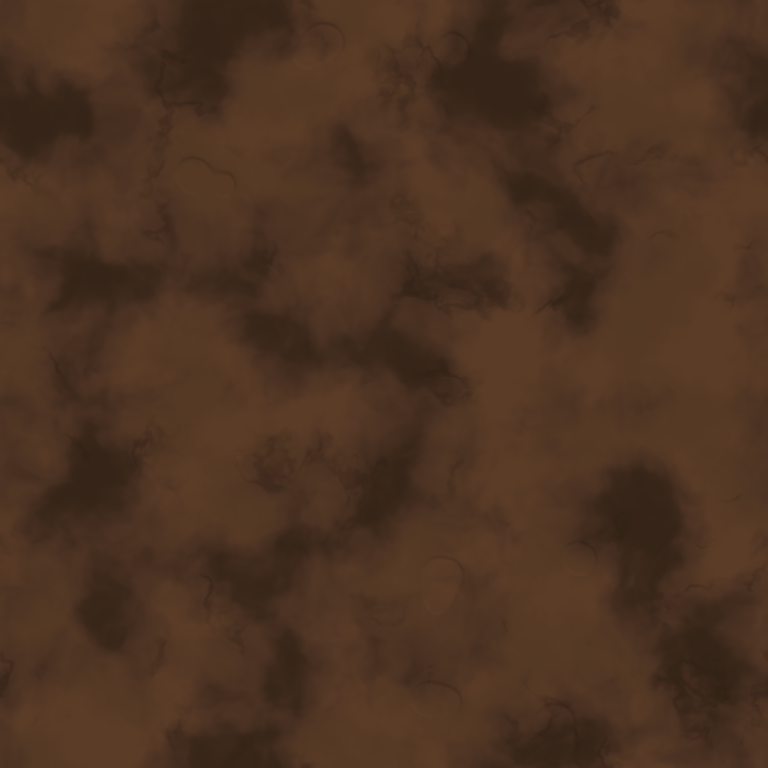
This texture is drawn by a WebGL 1 fragment shader. Its source:

```glsl
precision highp float;
// Seamless dark brown stained leather: soft sooty clouds, fine wisps and faint droplet rims.

uniform vec2 u_resolution;

#define LIGHT_BROWN vec3(0.358, 0.237, 0.153)
#define OLIVE_BROWN vec3(0.332, 0.224, 0.142)
#define RED_BROWN vec3(0.297, 0.196, 0.137)
#define SOOT vec3(0.208, 0.143, 0.092)
#define CLOUD_REPEATS 5.0
#define CLOUD_WARP 0.028
#define CLOUD_RANGE vec2(-0.44, 0.74)
#define WISP_STRENGTH 0.15
#define DROP_CELLS 6.0
#define DROP_CHANCE 0.24
#define DROP_STRENGTH 0.12

vec2 hash2(vec2 cell, float seed) {
  vec2 q = vec2(dot(cell, vec2(127.1, 311.7)), dot(cell, vec2(269.5, 183.3)));
  return fract(sin(q + seed * 17.13) * 43758.55);
}

vec2 wrapCell(vec2 cell, float period) {
  return floor(mod(cell + 0.5, period));
}

float cornerSlope(vec2 cell, vec2 offset, float period, float seed) {
  float angle = 6.28319 * hash2(wrapCell(cell, period), seed).x;
  return dot(vec2(cos(angle), sin(angle)), offset);
}

// Gradient noise that wraps after a whole number of cells.
float gradientNoise(vec2 p, float period, float seed) {
  vec2 cell = floor(p);
  vec2 f = p - cell;
  vec2 w = f * f * f * (f * (f * 6.0 - 15.0) + 10.0);
  vec2 e = vec2(1.0, 0.0);
  float bottom = mix(cornerSlope(cell, f, period, seed),
                     cornerSlope(cell + e.xy, f - e.xy, period, seed), w.x);
  float top = mix(cornerSlope(cell + e.yx, f - e.yx, period, seed),
                  cornerSlope(cell + e.xx, f - e.xx, period, seed), w.x);
  return mix(bottom, top, w.y);
}

float fbm(vec2 uv, float period, float seed) {
  float sum = 0.0;
  float amplitude = 1.05;
  for (int i = 0; i < 5; i++) {
    sum += amplitude * gradientNoise(uv * period, period, seed + float(i));
    amplitude *= 0.52;
    period *= 2.0;
  }
  return sum;
}

float smoothMin(float a, float b, float k) {
  float h = max(k - abs(a - b), 0.0) / k;
  return min(a, b) - 0.25 * h * h * k;
}

// Distance to scattered two-lobed droplets, in canvas units.
float dropDistance(vec2 uv) {
  vec2 p = uv * DROP_CELLS;
  vec2 home = floor(p);
  float d = 1.0;
  for (int y = -1; y <= 1; y++) {
    for (int x = -1; x <= 1; x++) {
      vec2 cell = home + vec2(float(x), float(y));
      vec2 id = wrapCell(cell, DROP_CELLS);
      vec2 traits = hash2(id, 31.0);
      if (traits.x < DROP_CHANCE) {
        vec2 center = cell + 0.3 + 0.4 * hash2(id, 32.0);
        vec2 lobe = center + 0.5 * (hash2(id, 33.0) - 0.5);
        float radius = mix(0.1, 0.19, traits.y);
        d = smoothMin(d, length(p - center) - radius, 0.16);
        d = smoothMin(d, length(p - lobe) - radius * 0.65, 0.16);
      }
    }
  }
  return d / DROP_CELLS;
}

// Embossed rim with a soft shadow outside it.
float dropShade(vec2 uv) {
  vec2 lightStep = vec2(-0.0015, -0.0025);
  float d = dropDistance(uv);
  float slope = (dropDistance(uv + lightStep) - d) / length(lightStep);
  float width = max(0.0022, 1.0 / u_resolution.y);
  float rim = exp(-d * d / (width * width));
  float shadow = smoothstep(-width, width, d) * exp(-max(d, 0.0) / 0.008);
  return rim * (0.7 * slope - 0.25) - 0.45 * shadow * (0.6 - 0.4 * slope);
}

void main() {
  vec2 uv = gl_FragCoord.xy / u_resolution;

  // Cloud density, with its outline gently distorted.
  vec2 warp = vec2(fbm(uv, 7.0, 3.0), fbm(uv, 7.0, 11.0));
  float cloud = fbm(uv + CLOUD_WARP * warp, CLOUD_REPEATS, 20.0);
  float density = smoothstep(CLOUD_RANGE.x, CLOUD_RANGE.y, cloud);

  // Base tone runs from brown through red brown to soot.
  float mottle = smoothstep(-0.4, 0.4, fbm(uv, 10.0, 41.0));
  vec3 color = mix(LIGHT_BROWN, OLIVE_BROWN, mottle);
  color = mix(color, RED_BROWN, smoothstep(0.0, 0.5, density));
  color = mix(color, SOOT, smoothstep(0.35, 0.95, density));

  // Thin dark wisps gather around the cloud edges.
  float ridge = 1.0 - smoothstep(0.0, 0.16, abs(fbm(uv + 0.02 * warp, 10.0, 52.0)));
  float patches = smoothstep(0.0, 0.35, fbm(uv, 6.0, 63.0));
  float edgeBand = 4.0 * density * (1.0 - density);
  color *= 1.0 - WISP_STRENGTH * ridge * patches * edgeBand;

  color *= 1.0 + DROP_STRENGTH * dropShade(uv + 0.006 * warp);
  gl_FragColor = vec4(color, 1.0);
}
```
